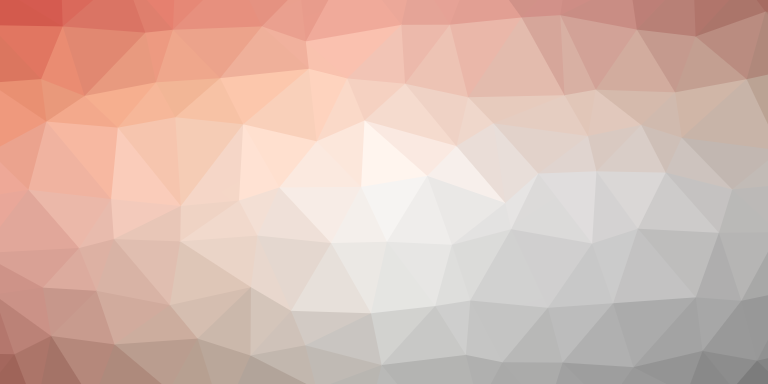
A Shadertoy shader for this background:

```glsl
// A low-poly backdrop: coral top left, white glow in the centre, grey lower right.
// A jittered, staggered lattice is split into triangles by the Delaunay rule;
// each facet takes one flat colour from a smooth two-way gradient.

const vec2 CANVAS = vec2(2.0, 1.0);
const vec2 CELL = vec2(0.1667, 0.141);
const vec2 LATTICE_SHIFT = vec2(0.2, 0.4);
const float JITTER = 0.33;
const float STAGGER = 0.18;
const float FACET_CONTRAST = 0.045;

vec2 hash22(vec2 p) {
    vec3 q = fract(vec3(p.xyx) * vec3(0.1031, 0.1030, 0.0973));
    q += dot(q, q.yzx + 33.33);
    return fract((q.xx + q.yz) * q.zy);
}

float cross2(vec2 a, vec2 b) {
    return a.x * b.y - a.y * b.x;
}

// Five evenly spaced colour stops over t = 0..1
vec3 ramp(float t, vec3 a, vec3 b, vec3 c, vec3 d, vec3 e) {
    float s = clamp(t, 0.0, 1.0) * 4.0;
    vec3 col = mix(a, b, min(s, 1.0));
    col = mix(col, c, clamp(s - 1.0, 0.0, 1.0));
    col = mix(col, d, clamp(s - 2.0, 0.0, 1.0));
    return mix(col, e, clamp(s - 3.0, 0.0, 1.0));
}

// Smooth colour field, uv from lower left to upper right
vec3 backdrop(vec2 uv) {
    vec3 bottom = ramp(uv.x, vec3(0.61, 0.37, 0.33), vec3(0.71, 0.62, 0.56),
        vec3(0.72, 0.72, 0.71), vec3(0.64), vec3(0.49));
    vec3 lower = ramp(uv.x, vec3(0.81, 0.57, 0.53), vec3(0.87, 0.77, 0.71),
        vec3(0.90, 0.90, 0.89), vec3(0.79), vec3(0.65));
    vec3 middle = ramp(uv.x, vec3(0.94, 0.68, 0.62), vec3(0.97, 0.85, 0.79),
        vec3(1.0, 0.99, 0.98), vec3(0.88, 0.87, 0.87), vec3(0.75, 0.74, 0.73));
    vec3 upper = ramp(uv.x, vec3(0.915, 0.55, 0.43), vec3(0.97, 0.74, 0.61),
        vec3(0.985, 0.85, 0.79), vec3(0.89, 0.77, 0.71), vec3(0.75, 0.65, 0.59));
    vec3 top = ramp(uv.x, vec3(0.80, 0.31, 0.27), vec3(0.90, 0.53, 0.46),
        vec3(0.94, 0.67, 0.61), vec3(0.80, 0.55, 0.52), vec3(0.65, 0.42, 0.38));
    return ramp(uv.y, bottom, lower, middle, upper, top);
}

// Lattice point in canvas units
vec2 vertex(vec2 id) {
    vec2 jitter = (hash22(id + 17.0) * 2.0 - 1.0) * JITTER;
    float shift = STAGGER * (mod(id.y, 2.0) * 2.0 - 1.0);
    return (id + jitter + vec2(shift, 0.0) - LATTICE_SHIFT) * CELL;
}

// Signed distance to the line a-b, positive on its left
float edgeSide(vec2 p, vec2 a, vec2 b) {
    return cross2(b - a, p - a) / length(b - a);
}

// Facet colour in rgb, premultiplied by its pixel coverage in a
vec4 facet(vec2 p, vec2 a, vec2 b, vec2 c, float pixel) {
    float inside = min(edgeSide(p, a, b), min(edgeSide(p, b, c), edgeSide(p, c, a)));
    float coverage = clamp(inside / pixel + 0.5, 0.0, 1.0);
    vec2 centre = (a + b + c) / 3.0;
    float shade = 1.0 + FACET_CONTRAST * (hash22(centre * 91.7).x - 0.5);
    vec3 col = min(backdrop(centre / CANVAS) * shade, vec3(1.0));
    return vec4(col, 1.0) * coverage;
}

// True when the diagonal a-c satisfies the Delaunay condition
bool splitsAlongAC(vec2 a, vec2 b, vec2 c, vec2 d) {
    float sinB = cross2(c - b, a - b), cosB = dot(c - b, a - b);
    float sinD = cross2(a - d, c - d), cosD = dot(a - d, c - d);
    return sinB * cosD + cosB * sinD >= 0.0;
}

// Both triangles of one lattice cell
vec4 cellFacets(vec2 p, vec2 id, float pixel) {
    vec2 a = vertex(id);
    vec2 b = vertex(id + vec2(1.0, 0.0));
    vec2 c = vertex(id + vec2(1.0, 1.0));
    vec2 d = vertex(id + vec2(0.0, 1.0));
    if (splitsAlongAC(a, b, c, d))
        return facet(p, a, b, c, pixel) + facet(p, a, c, d, pixel);
    return facet(p, a, b, d, pixel) + facet(p, b, c, d, pixel);
}

void mainImage(out vec4 fragColor, in vec2 fragCoord) {
    vec2 uv = fragCoord / iResolution.xy;
    vec2 p = uv * CANVAS;
    float pixel = 1.0 / iResolution.y;
    vec2 home = floor(p / CELL + LATTICE_SHIFT);

    // Blend facets by coverage; the faint base fills any hairline gap
    vec4 sum = vec4(backdrop(uv), 1.0) * 0.001;
    for (int y = -1; y <= 1; y++)
        for (int x = -1; x <= 1; x++)
            sum += cellFacets(p, home + vec2(x, y), pixel);

    fragColor = vec4(sum.rgb / sum.a, 1.0);
}
```
